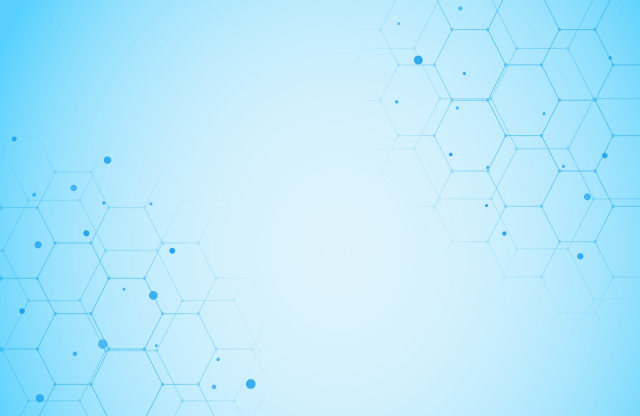
A WebGL 1 fragment shader for this background:

```glsl
precision highp float;
// Pale blue backdrop with two fading honeycomb networks in opposite corners.
// Each network overlays a fine and a coarse hexagon lattice with nodes;
// jittered cells scatter round particles around them.

uniform vec2 u_resolution;

// Canvas extent, with the height as the unit
const vec2 CANVAS = vec2(1.542, 1.0);

// Backdrop glow; the falloff weighs the squared and fourth-power distance
const vec3 GLOW_COLOR = vec3(0.865, 0.955, 0.99);
const vec3 RIM_COLOR = vec3(0.34, 0.816, 0.995);
const vec2 GLOW_CENTER = vec2(0.815, 0.40);
const vec2 GLOW_RADII = vec2(0.803, 0.96);
const vec2 RIM_FALLOFF = vec2(0.55, 0.18);

// Lattices: column and row spacing, and the center of one cell
const vec2 FINE_PITCH = vec2(0.1293, 0.17);
const vec2 COARSE_PITCH = vec2(0.1855, 0.241);
const vec2 FINE_RIGHT = vec2(1.003, 0.759);
const vec2 FINE_LEFT = vec2(0.176, 0.501);
const vec2 COARSE_RIGHT = vec2(1.307, 0.763);
const vec2 COARSE_LEFT = vec2(0.1305, 0.398);

// Where each network is strongest, and how far it reaches
const vec2 RIGHT_HUB = vec2(1.526, 0.88);
const vec2 LEFT_HUB = vec2(0.04, 0.08);
const float RIGHT_REACH = 0.74;
const float LEFT_REACH = 0.68;
const float FADE_START = 0.42;

// Strokes, nodes and particles
const vec3 LINE_COLOR = vec3(0.14, 0.69, 0.92);
const vec3 DOT_COLOR = vec3(0.05, 0.60, 0.92);
const float LINE_HALF_WIDTH = 0.0013;
const float NODE_RADIUS = 0.0044;
const float FINE_ALPHA = 0.66;
const float COARSE_ALPHA = 0.40;
const float DOT_CELL = 0.115;
const float DOT_DENSITY = 0.68;
const float DOT_REACH = 0.60;
const float DOT_MIN_RADIUS = 0.0035;
const float DOT_MAX_RADIUS = 0.0125;

const float SQRT3 = 1.7320508;

float hash(vec2 p) {
    return fract(sin(dot(p, vec2(127.1, 311.7))) * 43758.55);
}

// Antialiased coverage of a shape of the given radius
float coverage(float dist, float radius) {
    return clamp((radius - dist) * u_resolution.y + 0.5, 0.0, 1.0);
}

// Offset from the nearest hexagon center, row spacing = 1
vec2 hexOffset(vec2 q) {
    vec2 period = vec2(SQRT3, 1.0);
    vec2 a = mod(q + 0.5 * period, period) - 0.5 * period;
    vec2 b = mod(q, period) - 0.5 * period;
    return dot(a, a) < dot(b, b) ? a : b;
}

// Edges and corner nodes of a flat-topped hexagon lattice
float lattice(vec2 p, vec2 origin, vec2 pitch) {
    vec2 q = (p - origin) / pitch * vec2(0.5 * SQRT3, 1.0);
    vec2 h = abs(hexOffset(q));
    float edge = 0.5 - max(h.y, dot(h, vec2(0.5 * SQRT3, 0.5)));
    float node = min(length(h - vec2(1.0 / SQRT3, 0.0)),
                     length(h - vec2(0.5 / SQRT3, 0.5)));
    float line = coverage(edge * pitch.y, LINE_HALF_WIDTH);
    return max(0.8 * line, coverage(node * pitch.y, NODE_RADIUS));
}

// A fine and a coarse lattice, dissolving away from the hub
float network(vec2 p, vec2 fine, vec2 coarse, vec2 hub, float reach) {
    float fade = 1.0 - smoothstep(FADE_START * reach, reach, distance(p, hub));
    float fineInk = FINE_ALPHA * lattice(p, fine, FINE_PITCH);
    float coarseInk = COARSE_ALPHA * lattice(p, coarse, COARSE_PITCH);
    return fade * (fineInk + coarseInk * (1.0 - fineInk));
}

// One jittered particle per cell, kept only near a hub
float particles(vec2 p) {
    vec2 cell = floor(p / DOT_CELL);
    vec2 jitter = vec2(hash(cell + 3.1), hash(cell + 17.7));
    vec2 center = (cell + mix(vec2(0.15), vec2(0.85), jitter)) * DOT_CELL;
    float size = hash(cell + 41.3);
    float radius = mix(DOT_MIN_RADIUS, DOT_MAX_RADIUS, size * size * size);
    float hubDistance = min(distance(center, RIGHT_HUB), distance(center, LEFT_HUB));
    float present = step(hubDistance, DOT_REACH) * step(hash(cell + 71.9), DOT_DENSITY);
    float alpha = mix(0.55, 0.9, hash(cell + 97.3));
    return present * alpha * coverage(distance(p, center), radius);
}

void main() {
    vec2 p = gl_FragCoord.xy / u_resolution * CANVAS;

    // Backdrop
    vec2 g = (p - GLOW_CENTER) / GLOW_RADII;
    float t = dot(g, g);
    float rim = min(dot(RIM_FALLOFF, vec2(t, t * t)), 1.0);
    vec3 color = mix(GLOW_COLOR, RIM_COLOR, rim);

    // Networks
    float ink = max(network(p, FINE_RIGHT, COARSE_RIGHT, RIGHT_HUB, RIGHT_REACH),
                    network(p, FINE_LEFT, COARSE_LEFT, LEFT_HUB, LEFT_REACH));
    color = mix(color, LINE_COLOR, ink);

    // Particles
    color = mix(color, DOT_COLOR, particles(p));
    gl_FragColor = vec4(color, 1.0);
}
```
